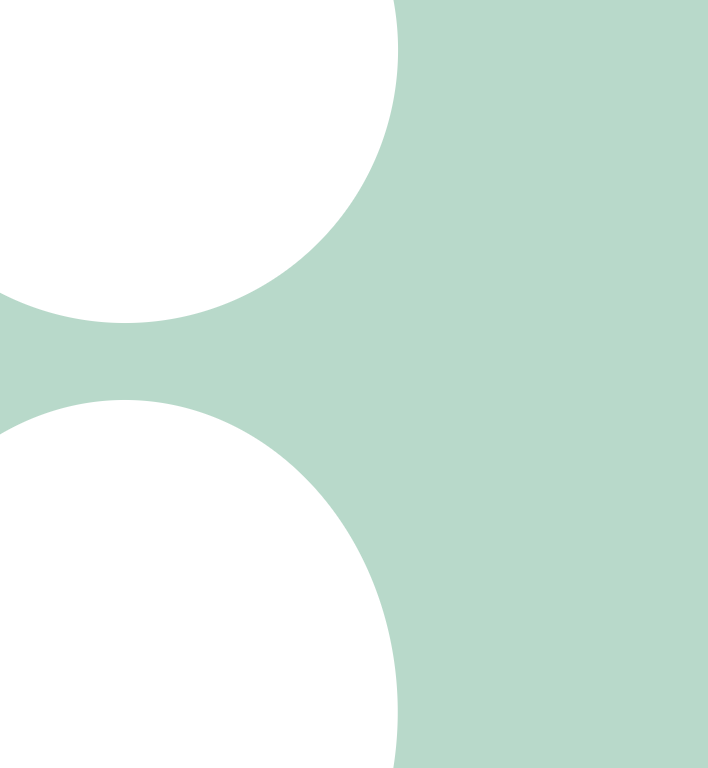
This background is drawn by a Shadertoy shader. Its source:

```glsl
// Two large white rounded shapes entering from the left over a flat pale mint ground.
#define MINT vec3(0.722, 0.851, 0.792)
#define WHITE vec3(1.0)
#define UPPER_CENTER vec2(0.1628, 0.9349)
#define UPPER_RADII vec2(0.3555, 0.3555)
#define LOWER_CENTER vec2(0.1624, 0.0729)
#define LOWER_RADII vec2(0.3555, 0.4063)

// Approximate signed distance to an axis-aligned ellipse, accurate near its edge.
float ellipseDistance(vec2 p, vec2 radii) {
    float k = length(p / radii);
    float slope = length(p / (radii * radii));
    return k * (k - 1.0) / max(slope, 1e-4);
}

// Antialiased coverage, one pixel wide at the edge.
float coverage(float dist, float pixel) {
    return clamp(0.5 - dist / pixel, 0.0, 1.0);
}

void mainImage(out vec4 fragColor, in vec2 fragCoord) {
    // Canvas units: the height is 1.
    float pixel = 1.0 / iResolution.y;
    vec2 p = fragCoord * pixel;

    // Upper circle and lower, taller ellipse.
    float upper = ellipseDistance(p - UPPER_CENTER, UPPER_RADII);
    float lower = ellipseDistance(p - LOWER_CENTER, LOWER_RADII);

    // The centres lie inside both shapes, where the distance is cut short to zero.
    upper = length((p - UPPER_CENTER) / UPPER_RADII) < 0.5 ? -1.0 : upper;
    lower = length((p - LOWER_CENTER) / LOWER_RADII) < 0.5 ? -1.0 : lower;

    float shape = coverage(min(upper, lower), pixel);
    fragColor = vec4(mix(MINT, WHITE, shape), 1.0);
}
```
